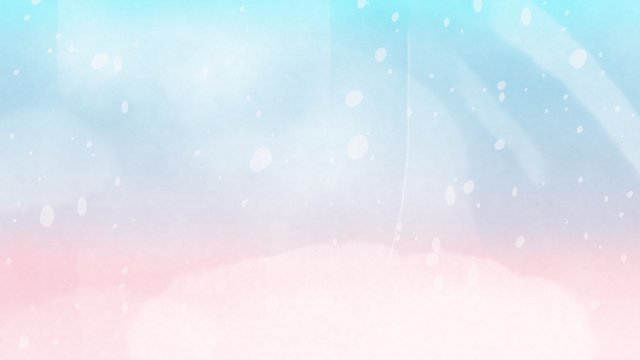
Give the GLSL for this background, as a Shadertoy shader.

```glsl
vec2 hash2(vec2 p) {
    vec3 q = fract(p.xyx * vec3(0.1031, 0.1030, 0.0973));
    q += dot(q, q.yzx + 33.33);
    return fract((q.xx + q.yz) * q.zy);
}

float gradientNoise(vec2 p) {
    vec2 cell = floor(p), f = fract(p);
    vec2 w = f * f * f * (f * (f * 6.0 - 15.0) + 10.0);
    vec4 corner;
    for (int i = 0; i < 4; i++) {
        vec2 o = vec2(i & 1, i >> 1);
        corner[i] = dot(hash2(cell + o + 50.0) * 2.0 - 1.0, f - o);
    }
    return mix(mix(corner.x, corner.y, w.x), mix(corner.z, corner.w, w.x), w.y);
}

float fbm(vec2 p) {
    float sum = 0.0, amp = 0.6;
    for (int i = 0; i < 5; i++) {
        sum += amp * gradientNoise(p);
        p = mat2(1.6, 1.2, -1.2, 1.6) * p + 7.3;
        amp *= 0.5;
    }
    return sum;
}

// Positive inside; roughly in canvas heights
float ellipse(vec2 p, vec2 centre, vec2 radius) {
    return (1.0 - length((p - centre) / radius)) * min(radius.x, radius.y);
}

float band(float d, float halfWidth, float blur) {
    return 1.0 - smoothstep(halfWidth - blur, halfWidth + blur, abs(d));
}

vec3 pigment(float h) {
    vec3 c = mix(vec3(0.985, 0.87, 0.895), vec3(0.975, 0.815, 0.85), smoothstep(0.0, 0.24, h));
    c = mix(c, vec3(0.85, 0.83, 0.89), smoothstep(0.25, 0.41, h));
    c = mix(c, vec3(0.76, 0.84, 0.905), smoothstep(0.38, 0.57, h));
    c = mix(c, vec3(0.68, 0.85, 0.925), smoothstep(0.53, 0.77, h));
    c = mix(c, vec3(0.68, 0.89, 0.95), smoothstep(0.75, 0.89, h));
    return mix(c, vec3(0.59, 0.94, 0.98), smoothstep(0.86, 1.0, h));
}

// Slanted paint drops scattered over a jittered grid
float drops(vec2 p, float scale, float chance) {
    vec2 g = p * scale, cell = floor(g);
    float cover = 0.0;
    for (int i = 0; i < 9; i++) {
        vec2 id = cell + vec2(i % 3, i / 3) - 1.0;
        vec2 place = hash2(id + scale * 3.0), shape = hash2(id + scale * 7.0 + 19.0);
        vec2 d = g - id - 0.2 - 0.6 * place;
        d.x -= d.y * 0.35 * shape.y;
        d.y *= mix(0.5, 1.0, shape.y);
        float radius = mix(0.05, 0.14, shape.x * shape.x);
        float edge = length(d) - radius + 0.03 * gradientNoise(g * 5.0);
        float present = step(fract(place.x * 17.0 + shape.y * 5.0), chance);
        cover = max(cover, present * (1.0 - smoothstep(-0.012, 0.012, edge)));
    }
    return cover;
}

void mainImage(out vec4 fragColor, in vec2 fragCoord) {
    vec2 p = fragCoord / iResolution.xy * vec2(16.0 / 9.0, 1.0);
    float broad = fbm(p * 3.0), rough = fbm(p * 11.0 + 4.0);
    vec2 q = p + 0.10 * vec2(broad, fbm(p * 4.0 + 20.0)) + 0.025 * rough;
    vec3 color = pigment(p.y + 0.05 * broad + 0.015 * rough);
    float white = 0.0;

    // Pale blooms in the blue half
    white += 0.50 * smoothstep(-0.06, 0.13, ellipse(q, vec2(0.44, 0.85), vec2(0.34, 0.17)));
    white += 0.34 * smoothstep(-0.12, 0.15, ellipse(q, vec2(0.78, 0.74), vec2(0.30, 0.30)));
    white += 0.22 * smoothstep(-0.1, 0.15, ellipse(q, vec2(0.62, 0.47), vec2(0.6, 0.2)));
    white += 0.22 * smoothstep(-0.1, 0.15, ellipse(q, vec2(1.08, 0.6), vec2(0.25, 0.3)));
    white += 0.18 * smoothstep(0.0, 0.03, ellipse(q, vec2(0.08, 0.55), vec2(0.25, 0.16)));

    // Pale pink pool with a crisp, torn rim
    float pool = ellipse(q, vec2(1.0, 0.05), vec2(0.65, 0.28));
    white += 0.30 * smoothstep(-0.006, 0.012, pool) + 0.32 * smoothstep(-0.03, 0.2, pool);
    white += 0.16 * smoothstep(0.0, 0.02, ellipse(q, vec2(0.3, 0.05), vec2(0.33, 0.16)));
    white += 0.35 * smoothstep(-0.15, 0.1, ellipse(q, vec2(1.65, -0.02), vec2(0.45, 0.2)));
    white += 0.12 * smoothstep(0.21, 0.225, q.x) * smoothstep(0.4, 0.25, p.y);

    // Upright brush edges
    float upper = smoothstep(0.62, 0.88, p.y);
    float fold = p.x - 1.135 + 0.4 * pow(max(0.65 - p.y, 0.0), 2.0) + 0.006 * rough;
    white += 0.18 * upper * smoothstep(0.155, 0.162, p.x + 0.01 * rough) * smoothstep(0.4, 0.2, p.x);
    white -= 0.16 * upper * smoothstep(0.914, 0.922, p.x + 0.01 * rough) * smoothstep(0.01, -0.01, fold);
    white += 0.28 * band(fold, 0.003, 0.003) * smoothstep(0.21, 0.35, p.y) * smoothstep(0.98, 0.85, p.y);

    // Sweeping strokes on the right
    float u = p.y - 0.5, s = p.x - 1.39;
    float sweep = p.x - 1.30 + 7.0 * u * u * u + 0.025 * rough;
    white += 0.12 * smoothstep(0.0, 0.01, fold) * smoothstep(0.0, -0.015, sweep) * smoothstep(0.25, 0.5, p.y);
    float arc = (p.y - 0.98 + 0.6 * s + s * s) * 0.7 + 0.015 * rough;
    white += 0.34 * band(arc, 0.055, 0.01) * smoothstep(1.3, 1.42, p.x);
    white += 0.14 * smoothstep(0.08, 0.2, arc) * smoothstep(1.4, 1.6, p.x);
    float streak = (p.y - 0.815 + 1.13 * (p.x - 1.25)) * 0.66 + 0.03 * rough;
    white += 0.22 * band(streak, 0.035, 0.01) * band(p.x - 1.39, 0.12, 0.03);
    float shade = smoothstep(0.0, 0.012, sweep) * smoothstep(0.0, -0.03, arc + 0.055);
    color *= 1.0 - vec3(0.035, 0.015, 0.008) * shade * smoothstep(0.2, 0.35, p.y);

    // Mottled pigment and paint drops
    white += 0.10 + 0.20 * broad + 0.16 * rough;
    color = mix(color, mix(vec3(1.0, 0.965, 0.97), vec3(0.94, 0.975, 0.99), smoothstep(0.2, 0.7, p.y)),
                clamp(white, 0.0, 0.9));
    float spots = max(drops(p, 4.5, 0.38), max(drops(p + 3.1, 8.0, 0.25), drops(p + 5.7, 17.0, 0.2)));
    color = mix(color, vec3(0.99, 0.97, 0.98), 0.5 * spots);

    // Paper grain
    color += 0.022 * fbm(p * 45.0) + 0.012 * gradientNoise(p * 160.0);
    fragColor = vec4(clamp(color, 0.0, 1.0), 1.0);
}
```
